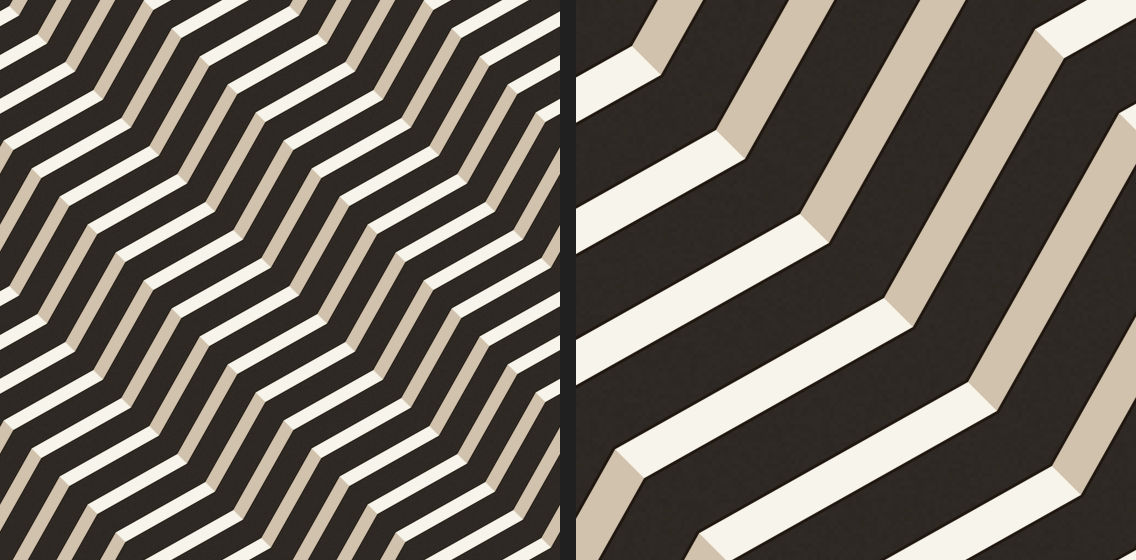
Left: the whole. Right: its middle third, enlarged.
This pattern is drawn by a Shadertoy shader. Its source:

```glsl
// Diagonal zigzag stripes on charcoal, cream on shallow runs and tan on steep runs.
#define REPEATS 2.0        // zigzags across and down the canvas
#define LINES 10.0         // stripes across the canvas
#define SWING 0.035        // zigzag amplitude across the stripes
#define DUTY 0.345         // stripe width as a share of the spacing
#define PHASE vec2(0.0059, 0.0096) // shift along and across the stripes
#define RIM 0.0017         // width of the dark rim beside each stripe
#define GRAIN 0.012        // strength of the ground texture
#define GRAIN_CELLS 384.0  // texture cells across the canvas
#define GROUND vec3(0.18, 0.16, 0.14)
#define SHADE vec3(0.12, 0.09, 0.06)
#define CREAM vec3(0.97, 0.96, 0.92)
#define TAN vec3(0.82, 0.76, 0.68)

float hash(vec2 p) {
    vec3 q = fract(p.xyx * 0.1031);
    q += dot(q, q.yzx + 33.33);
    return fract((q.x + q.y) * q.z);
}

// Antialiased coverage of the region where the distance is negative
float coverage(float dist, float pixel) {
    return 1.0 - smoothstep(-0.75 * pixel, 0.75 * pixel, dist);
}

// Signed distance to the nearest zigzag stripe
float stripeDistance(float across, float phase) {
    float zigzag = SWING * (4.0 * abs(phase - 0.5) - 1.0);
    float slope = 4.0 * SWING * REPEATS;
    float offset = fract((across - zigzag) * LINES + 0.5) - 0.5;
    return (abs(offset) - 0.5 * DUTY) / (LINES * sqrt(2.0 * (1.0 + slope * slope)));
}

// Signed distance to the mitred boundary of the steep run
float steepDistance(float phase) {
    float fromMiddle = abs(fract(phase + 0.25) - 0.5);
    return (fromMiddle - 0.25) / (REPEATS * sqrt(2.0));
}

void mainImage(out vec4 fragColor, in vec2 fragCoord) {
    vec2 uv = fragCoord / iResolution.xy;
    float pixel = 1.0 / min(iResolution.x, iResolution.y);

    // Diagonal coordinates: along the stripes and across them
    float phase = fract((uv.x + uv.y - PHASE.x) * REPEATS);
    float across = uv.x - uv.y - PHASE.y;
    float dist = stripeDistance(across, phase);

    // Faintly textured ground with a thin rim
    vec2 cell = mod(floor(uv * GRAIN_CELLS), GRAIN_CELLS);
    vec3 color = GROUND + GRAIN * (hash(cell) - 0.5);
    color = mix(color, SHADE, coverage(dist - RIM, pixel));

    // Stripe colour changes at each mitred corner
    vec3 stripe = mix(CREAM, TAN, coverage(steepDistance(phase), pixel));
    color = mix(color, stripe, coverage(dist, pixel));

    fragColor = vec4(color, 1.0);
}
```
